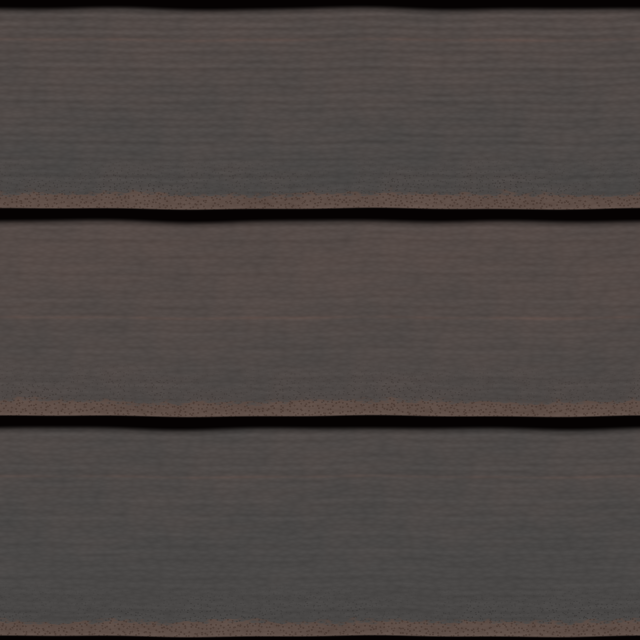
Give the GLSL for this texture, as a WebGL 2 fragment shader.

```glsl
#version 300 es
precision highp float;

uniform vec2 u_resolution;
out vec4 outColor;

const float TAU = 6.2831853;

// Upper edge of each gap, measured downwards from the top of the canvas
const float GAP_TOPS[4] = float[4](-0.004, 0.328, 0.652, 0.996);
const float GAP_HEIGHT = 0.0175;
const float SHADOW_FADE = 0.012;
const float LIP_HEIGHT = 0.025;
const float EDGE_WOBBLE = 0.0011;

// Per-board character, from the top board to the bottom one
const float WARMTH[3] = float[3](0.66, 0.90, 0.34);
const float RIBBING[3] = float[3](0.012, 0.005, 0.005);
const float SEAM_POSITION[3] = float[3](0.20, 0.52, 0.27);
const float COOLING = 0.48;
const float RIB_COUNT = 78.0;

const vec3 GAP_COLOR = vec3(0.018, 0.008, 0.008);
const vec3 COOL_WOOD = vec3(0.288, 0.280, 0.276);
const vec3 WARM_WOOD = vec3(0.335, 0.292, 0.278);
const vec3 LIP_COLOR = vec3(0.385, 0.312, 0.280);
const vec3 SEAM_TINT = vec3(0.035, 0.010, 0.002);

float hash(vec2 p) {
    vec3 q = fract(vec3(p.xyx) * 0.1031);
    q += dot(q, q.yzx + 33.33);
    return fract((q.x + q.y) * q.z);
}

// Distance to the nearest cell point; cells wrap across the canvas width
float cellular(vec2 p, vec2 cells, float seed) {
    p *= cells;
    vec2 base = floor(p);
    float nearest = 2.0;
    for (int y = -1; y <= 1; y++) {
        for (int x = -1; x <= 1; x++) {
            vec2 cell = base + vec2(x, y);
            vec2 id = vec2(mod(cell.x, cells.x), cell.y + 10.0) + seed * 37.0;
            vec2 point = cell + vec2(hash(id), hash(id + 71.7));
            nearest = min(nearest, length(point - p));
        }
    }
    return nearest;
}

// Broad stains: whole sine cycles across the width
float stains(vec2 p, float seed) {
    float a = sin(TAU * (2.0 * p.x + 5.0 * p.y) + seed * 2.1);
    float b = sin(TAU * (5.0 * p.x - 9.0 * p.y) + seed * 4.7 + a);
    float c = sin(TAU * (11.0 * p.x + 14.0 * p.y) + seed * 1.3 + 2.0 * b);
    return (a + b + c) / 3.0;
}

// Long horizontal fibres, bent slightly along the board
float fibres(vec2 p, float seed) {
    float bend = 0.5 * sin(TAU * 3.0 * p.x + seed) + 0.3 * sin(TAU * 7.0 * p.x + 19.0 * p.y);
    float a = sin(TAU * 37.0 * p.y + bend + seed * 3.0);
    float b = sin(TAU * 61.0 * p.y - bend * 1.7 + seed * 5.0);
    float c = sin(TAU * 113.0 * p.y + bend * 2.3 + seed);
    return (a + b + c) / 3.0;
}

void main() {
    vec2 uv = gl_FragCoord.xy / u_resolution;
    float pixel = 1.0 / u_resolution.y;

    // Locate the board and the depth below its gap
    float wobble = sin(TAU * 2.0 * uv.x + 0.6) + 0.5 * sin(TAU * 5.0 * uv.x + 2.0);
    float down = 1.0 - uv.y + EDGE_WOBBLE * wobble;
    down = fract(down - GAP_TOPS[0]) + GAP_TOPS[0];
    int board = int(step(GAP_TOPS[1], down) + step(GAP_TOPS[2], down));
    float seed = float(board) + 1.0;
    float depth = down - GAP_TOPS[board];
    float height = GAP_TOPS[board + 1] - GAP_TOPS[board];
    float along = depth / height;
    float above = height - depth;
    vec2 p = vec2(uv.x, depth);

    // Weathered face: warm near the top, cooler below
    float stain = stains(p, seed);
    float speckle = cellular(p, vec2(72.0, 190.0), seed) - 0.5;
    float fleck = cellular(p, vec2(150.0, 160.0), seed + 4.0);
    float warmth = WARMTH[board] - COOLING * smoothstep(0.15, 0.9, along) + 0.16 * stain;
    vec3 color = mix(COOL_WOOD, WARM_WOOD, clamp(warmth, 0.0, 1.0));
    float ribs = sin(TAU * RIB_COUNT * depth + 0.5 * sin(TAU * 4.0 * uv.x));
    color += RIBBING[board] * ribs * (1.0 - 0.6 * along);
    color += 0.010 * fibres(p, seed) - 0.026 * speckle + 0.005 * stain;

    // One faint rust seam along each board
    float seamOffset = (along - SEAM_POSITION[board]) * height;
    color += SEAM_TINT * exp(-pow(seamOffset / 0.0025, 2.0)) * (0.65 + 0.35 * stain);

    // Pits gather towards the lower edge
    float pitZone = smoothstep(0.10, 0.02, above) * (0.5 + 0.5 * stain);
    color -= 0.055 * pitZone * smoothstep(0.30, 0.10, fleck);

    // Worn brown lip with a ragged upper edge
    float ragged = LIP_HEIGHT + 0.004 * stain + 0.010 * speckle;
    float lip = smoothstep(ragged + 0.004, ragged - 0.004, above);
    vec3 lipColor = LIP_COLOR - 0.065 * smoothstep(0.38, 0.08, fleck) - 0.03 * speckle;
    lipColor += 0.025 * smoothstep(0.010, 0.002, above) + 0.012 * stain;
    color = mix(color, lipColor, 0.85 * lip);

    // Gap with a crisp upper edge and a soft shadow beneath
    float bottom = GAP_HEIGHT + 0.0012 * sin(TAU * 3.0 * uv.x + seed);
    color *= mix(0.72, 1.0, smoothstep(bottom, bottom + SHADOW_FADE, depth));
    float face = smoothstep(bottom - 0.003 - pixel, bottom + 0.003 + pixel, depth);
    face *= smoothstep(0.0, 0.002 + pixel, above);
    outColor = vec4(mix(GAP_COLOR, color, face), 1.0);
}
```
